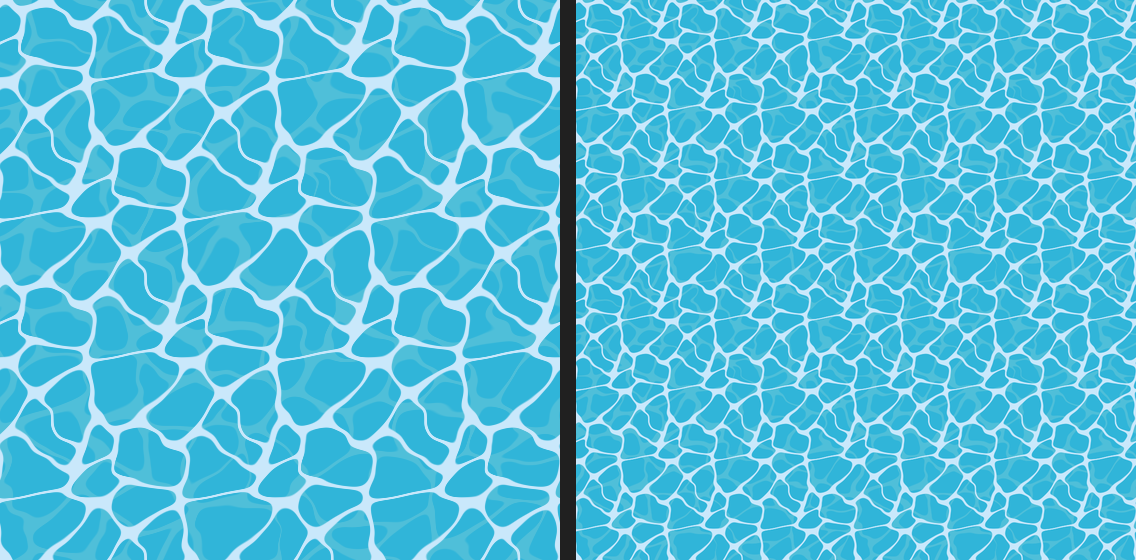
Left, the tile; right, the same tile 2 across and 2 down.
Write a WebGL 1 fragment shader that draws this texture.

```glsl
precision highp float;
// Sunlit pool water: a crisp pale caustic net over a fainter, submerged one.
// Each net is a warped Voronoi diagram on a skewed lattice; a soft minimum of
// the border distances rounds the cells and thickens the junctions.

uniform vec2 u_resolution;

#define COLUMNS 9.0          // lattice columns across the canvas
#define ROWS 12.0            // lattice rows (even, multiple of 3)
#define JITTER 0.86          // scatter of the cell centres
#define BROAD_WARP 0.45      // slow bending of the lines
#define FINE_WARP 0.24       // quick bending of the lines
#define BRIGHT_WIDTH 0.026   // half width, in lattice units
#define FAINT_WIDTH 0.036
#define ROUNDING 0.072       // corner softness
#define WATER vec3(0.19, 0.71, 0.85)
#define FAINT vec3(0.31, 0.75, 0.85)
#define BRIGHT vec3(0.79, 0.908, 0.986)

// A wrap holds: period in x, period in y, row stagger, seed.
vec2 hash2(vec2 cell, vec4 wrap) {
  cell.x += cell.y * wrap.z;
  vec2 key = floor(mod(cell + 0.25, wrap.xy) * 2.0) + wrap.w;
  vec3 q = fract(key.xyx * vec3(0.1031, 0.1030, 0.0973));
  q += dot(q, q.yzx + 33.33);
  return fract((q.xx + q.yz) * q.zy);
}

// Smooth two-channel value noise, repeating with the wrap.
vec2 noise2(vec2 g, vec4 wrap) {
  vec2 i = floor(g);
  vec2 f = fract(g);
  f = f * f * f * (f * (f * 6.0 - 15.0) + 10.0);
  vec2 low = mix(hash2(i, wrap), hash2(i + vec2(1.0, 0.0), wrap), f.x);
  vec2 high = mix(hash2(i + vec2(0.0, 1.0), wrap), hash2(i + 1.0, wrap), f.x);
  return mix(low, high, f.y);
}

// Skewed lattice coordinates to undistorted plane coordinates.
vec2 toPlane(vec2 g) {
  return vec2(g.x + 0.5 * g.y, g.y * COLUMNS / ROWS);
}

// Vector from the point g to the centre of a cell.
vec2 toCentre(vec2 cell, vec2 g, vec4 wrap) {
  vec2 centre = cell + 0.5 + JITTER * (hash2(cell, wrap) - 0.5);
  return toPlane(centre - g);
}

// Soft distance to the nearest cell border.
float borderDistance(vec2 g, vec4 wrap) {
  vec2 base = floor(g);
  vec2 home = base;
  vec2 nearest = vec2(9.0);
  for (int y = -2; y <= 2; y++) {
    for (int x = -2; x <= 2; x++) {
      vec2 cell = base + vec2(float(x), float(y));
      vec2 r = toCentre(cell, g, wrap);
      if (dot(r, r) < dot(nearest, nearest)) {
        nearest = r;
        home = cell;
      }
    }
  }
  float total = 0.0;
  for (int y = -2; y <= 2; y++) {
    for (int x = -2; x <= 2; x++) {
      vec2 r = toCentre(home + vec2(float(x), float(y)), g, wrap);
      vec2 across = r - nearest;
      if (dot(across, across) > 0.0001) {
        float d = dot(0.5 * (r + nearest), normalize(across));
        total += exp(-d / ROUNDING);
      }
    }
  }
  return -log(total) * ROUNDING;
}

// Coverage of one net of wavy lines with uneven width.
float causticNet(vec2 g, vec4 wrap, float halfWidth, float unevenness) {
  vec4 fineWrap = vec4(wrap.xy * 2.0, wrap.z, wrap.w + 57.0);
  vec4 broadWrap = wrap + vec4(0.0, 0.0, 0.0, 31.0);
  vec2 broad = noise2(g, broadWrap);
  vec2 fine = noise2(g * 2.0, fineWrap);
  vec2 bent = g + BROAD_WARP * (broad - 0.5) + FINE_WARP * (fine - 0.5);
  float width = halfWidth * (1.0 + unevenness * (broad.x + broad.y - 1.0));
  float blur = 0.75 * COLUMNS / u_resolution.x;
  return 1.0 - smoothstep(width - blur, width + blur, borderDistance(bent, wrap));
}

void main() {
  vec2 uv = gl_FragCoord.xy / u_resolution;
  vec2 g = vec2(COLUMNS * uv.x - 0.5 * ROWS * uv.y, ROWS * uv.y);

  // The bright net repeats in staggered blocks, the faint one per canvas.
  vec4 blockWrap = vec4(3.0, 3.0, 0.0, 11.0);
  vec4 canvasWrap = vec4(COLUMNS, ROWS, 0.5, 140.0);
  float faint = causticNet(g, canvasWrap, FAINT_WIDTH, 1.1);
  float bright = causticNet(g, blockWrap, BRIGHT_WIDTH, 0.5);

  vec3 color = mix(WATER, FAINT, faint);
  color = mix(color, BRIGHT, bright);
  gl_FragColor = vec4(color, 1.0);
}
```
